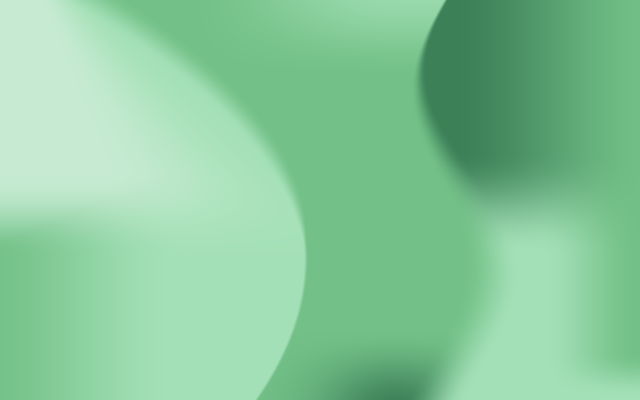
This background is drawn by a WebGL 2 fragment shader. Its source:

```glsl
#version 300 es
precision highp float;

uniform vec2 u_resolution;
out vec4 outColor;

const vec3 BASE = vec3(0.450, 0.755, 0.532);
const vec3 MINT = vec3(0.645, 0.880, 0.718);
const vec3 PALE = vec3(0.780, 0.920, 0.825);
const vec3 DARK = vec3(0.235, 0.500, 0.345);

// Left lobe: a parabola around its rightmost point
const vec2 LOBE_TIP = vec2(0.478, 0.354);
const float LOBE_BEND_UP = 0.79;
const float LOBE_BEND_DOWN = 0.62;
const float LOBE_BLUR = 0.085;

// Right fold: a cosine wave around its leftmost point
const vec2 FOLD_TIP = vec2(0.655, 0.802);
const float FOLD_SWING = 0.0573;
const float FOLD_HALF_PERIOD = 0.479;
const float FOLD_BLUR = 0.045;

const float PI = 3.14159;

float lobeEdge(float y) {
  float dy = y - LOBE_TIP.y;
  float bend = dy > 0.0 ? LOBE_BEND_UP : LOBE_BEND_DOWN;
  return LOBE_TIP.x - bend * dy * dy;
}

float foldEdge(float y) {
  float phase = PI * (y - FOLD_TIP.y) / FOLD_HALF_PERIOD;
  return FOLD_TIP.x + FOLD_SWING * (1.0 - cos(phase));
}

vec3 middleColor(vec2 p) {
  // Light falling from the top, shadow rising from the bottom
  float light = smoothstep(0.80, 1.03, p.y) * smoothstep(0.28, 0.62, p.x);
  float dx = (p.x - 0.62) / 0.12;
  float shadow = (1.0 - smoothstep(-0.03, 0.18, p.y)) * exp(-dx * dx);
  return mix(mix(BASE, MINT, 0.8 * light), DARK, shadow);
}

vec3 lobeColor(vec2 p) {
  float upper = smoothstep(0.36, 0.58, p.y);
  float mint = max(smoothstep(-0.04, 0.29, p.x), upper);
  // The pale glow widens and softens on its way down
  float drop = 1.0 - p.y;
  float glow = 1.0 - smoothstep(0.06 + 0.2 * drop, 0.13 + 0.75 * drop, p.x);
  return mix(mix(BASE, MINT, mint), PALE, glow * upper);
}

vec3 foldColor(vec2 p) {
  vec3 upper = mix(DARK, BASE, smoothstep(0.70, 1.03, p.x));
  float side = smoothstep(0.84, 1.0, p.x) * smoothstep(0.0, 0.12, p.y);
  vec3 lower = mix(MINT, BASE, side);
  return mix(lower, upper, smoothstep(0.36, 0.62, p.y));
}

void main() {
  vec2 p = gl_FragCoord.xy / u_resolution;
  float pixel = 1.0 / u_resolution.x;
  vec3 color = middleColor(p);

  // Each edge goes from crisp to soft along its length
  float foldWidth = 0.002 + pixel + FOLD_BLUR * (1.0 - smoothstep(0.25, 1.0, p.y));
  float fold = smoothstep(-foldWidth, foldWidth, p.x - foldEdge(p.y));
  color = mix(color, foldColor(p), fold);

  float lobeWidth = 0.002 + pixel + LOBE_BLUR * max(p.y - 0.40, 0.0);
  float lobe = smoothstep(-lobeWidth, lobeWidth, lobeEdge(p.y) - p.x);
  color = mix(color, lobeColor(p), lobe);

  outColor = vec4(color, 1.0);
}
```
